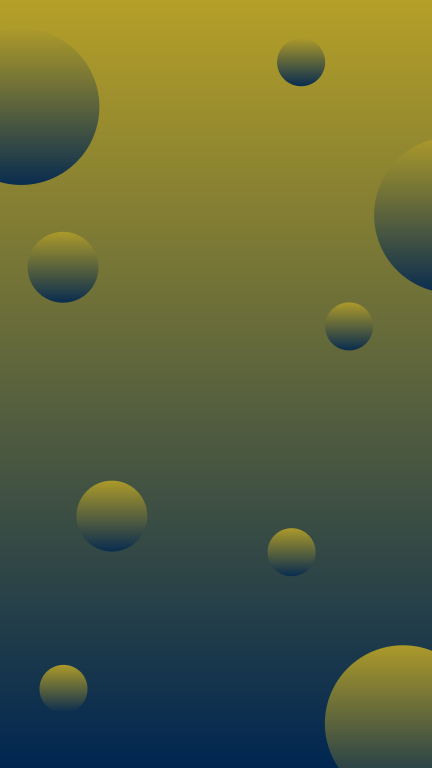
Give the GLSL for this background, as a Shadertoy shader.

```glsl
// Gold-to-navy vertical gradient with floating spheres shaded by the same two colours.

const vec3 GOLD = vec3(0.710, 0.625, 0.155);
const vec3 NAVY = vec3(0.000, 0.150, 0.320);

// Sphere radii, as fractions of the canvas width
const float SMALL  = 0.0556;
const float MEDIUM = 0.0820;
const float LARGE  = 0.1810;

// Share of gold at the lower and upper rim of each sphere
const float RIM_LOW  = 0.05;
const float RIM_HIGH = 0.95;

// Each sphere: centre as fractions of width and height, then radius
const int SPHERE_COUNT = 9;
const vec3 SPHERES[SPHERE_COUNT] = vec3[SPHERE_COUNT](
    vec3(0.049, 0.861, LARGE),
    vec3(0.697, 0.919, SMALL),
    vec3(1.047, 0.720, LARGE),
    vec3(0.146, 0.652, MEDIUM),
    vec3(0.808, 0.575, SMALL),
    vec3(0.259, 0.328, MEDIUM),
    vec3(0.675, 0.281, SMALL),
    vec3(0.147, 0.103, SMALL),
    vec3(0.933, 0.058, LARGE)
);

// Gradient colour for a given share of gold
vec3 ramp(float gold) {
    return mix(NAVY, GOLD, clamp(gold, 0.0, 1.0));
}

void mainImage(out vec4 fragColor, in vec2 fragCoord) {
    // Canvas units: width is 1, height is the aspect ratio
    vec2 canvas = vec2(1.0, iResolution.y / iResolution.x);
    vec2 p = fragCoord / iResolution.x;
    float pixel = 1.0 / iResolution.x;

    // Backdrop
    vec3 color = ramp(p.y / canvas.y);

    // Spheres, lit from above
    for (int i = 0; i < SPHERE_COUNT; i++) {
        float radius = SPHERES[i].z;
        vec2 offset = p - SPHERES[i].xy * canvas;
        float edge = length(offset) - radius;
        float coverage = clamp(0.5 - edge / pixel, 0.0, 1.0);
        float height = 0.5 + 0.5 * offset.y / radius;
        color = mix(color, ramp(mix(RIM_LOW, RIM_HIGH, height)), coverage);
    }

    fragColor = vec4(color, 1.0);
}
```
